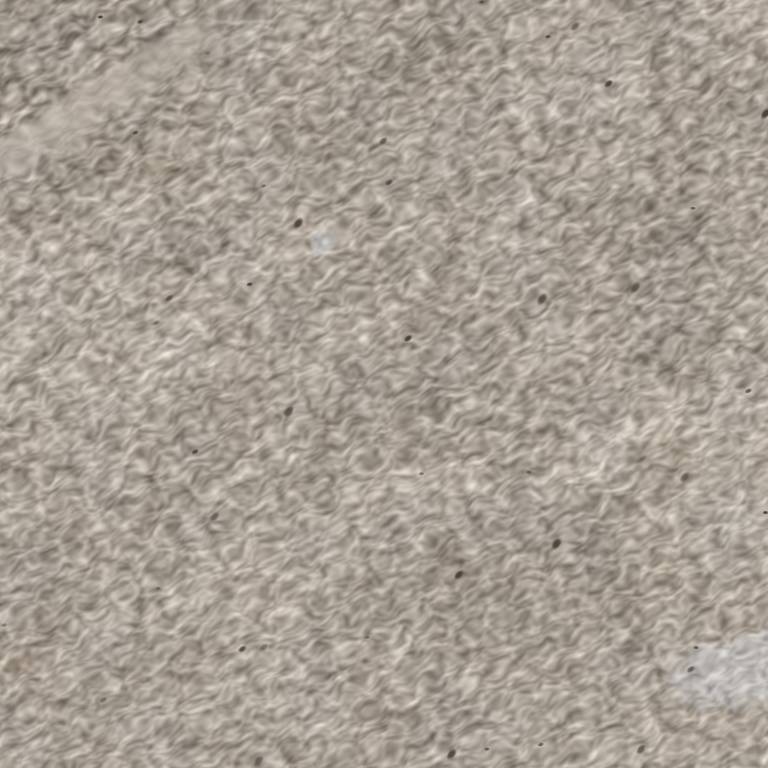
Reproduce this texture procedurally as a Shadertoy shader.

```glsl
#define GRAIN_ANGLE 0.47
#define GRAIN_FREQ vec2(48.0, 88.0)
#define GRAIN_CONTRAST 0.225
#define PATCH_CONTRAST 0.075
#define PIT_CELLS 15.0
#define PIT_SHARE 0.22
#define STONE_COLOR vec3(0.658, 0.622, 0.578)
#define PIT_COLOR vec3(0.27, 0.24, 0.21)
#define CHALK_COLOR vec3(0.755, 0.745, 0.740)

vec2 hash2(vec2 p) {
    vec3 q = fract(p.xyx * vec3(0.1031, 0.1030, 0.0973));
    q += dot(q, q.yzx + 33.33);
    return fract((q.xx + q.yz) * q.zy);
}

float cornerDot(vec2 cell, vec2 corner, vec2 f) {
    float angle = 6.2832 * hash2(cell + corner + 217.0).x;
    return dot(vec2(cos(angle), sin(angle)), f - corner);
}

float gradientNoise(vec2 p) {
    vec2 i = floor(p), f = p - i;
    vec2 w = f * f * f * (f * (f * 6.0 - 15.0) + 10.0);
    float low = mix(cornerDot(i, vec2(0, 0), f), cornerDot(i, vec2(1, 0), f), w.x);
    float high = mix(cornerDot(i, vec2(0, 1), f), cornerDot(i, vec2(1, 1), f), w.x);
    return mix(low, high, w.y);
}

// Coordinates along and across a direction
vec2 turn(vec2 p, float angle) {
    float c = cos(angle), s = sin(angle);
    return vec2(c * p.x + s * p.y, c * p.y - s * p.x);
}

float segmentDistance(vec2 p, vec2 a, vec2 b) {
    vec2 ab = b - a;
    return length(p - a - ab * clamp(dot(p - a, ab) / dot(ab, ab), 0.0, 1.0));
}

// Soft elliptical stain, 1 at its centre
float stain(vec2 p, vec2 center, vec2 size, float angle) {
    return 1.0 - smoothstep(0.3, 1.2, length(turn(p - center, angle) / size));
}

// Slanted grains in three octaves
float grains(vec2 uv) {
    vec2 warp = vec2(gradientNoise(uv * 34.0), gradientNoise(uv * 34.0 + 71.3));
    vec2 p = turn(uv + 0.009 * warp, GRAIN_ANGLE) * GRAIN_FREQ;
    float sum = gradientNoise(p);
    sum += 0.75 * gradientNoise(turn(p, 0.15) * 1.83 + 19.7);
    sum += 0.40 * gradientNoise(turn(p, -0.2) * 0.53 + 43.1);
    return sum;
}

// Broad uneven weathering, stretched along the slope
float weathering(vec2 uv) {
    vec2 p = turn(uv, 0.6);
    return gradientNoise(p * vec2(3.0, 7.0) + 5.4)
         + 0.8 * gradientNoise(p * vec2(9.0, 16.0) + 31.2)
         + 0.5 * gradientNoise(p * vec2(20.0, 34.0) + 12.9);
}

// Scattered small dark pits
float pits(vec2 uv) {
    vec2 p = uv * PIT_CELLS, cell = floor(p);
    float cover = 0.0;
    for (int y = -1; y <= 1; y++)
    for (int x = -1; x <= 1; x++) {
        vec2 id = cell + vec2(x, y);
        vec2 place = hash2(id + 7.0), kind = hash2(id + 53.0);
        vec2 d = turn(p - id - place, GRAIN_ANGLE + kind.y - 0.5);
        float radius = mix(0.04, 0.10, kind.y * kind.y);
        float dist = length(d * vec2(0.75, 1.25)) / radius;
        float depth = mix(0.45, 0.95, place.x);
        cover = max(cover, step(kind.x, PIT_SHARE) * depth * (1.0 - smoothstep(0.4, 1.25, dist)));
    }
    return cover;
}

void mainImage(out vec4 fragColor, in vec2 fragCoord) {
    vec2 uv = fragCoord / iResolution.y;
    float grain = grains(uv);
    float broad = weathering(uv);
    float ragged = gradientNoise(uv * 38.0 + 8.0) + 0.6 * gradientNoise(uv * 80.0);

    // Smooth ledge with a rough, darker strip above it
    vec2 ledge = turn(uv - vec2(0.0, 0.79), 0.56);
    float height = ledge.y + 0.010 * gradientNoise(ledge * 18.0) + 0.006 * ragged;
    float fade = 1.0 - smoothstep(0.24, 0.40, ledge.x);
    float band = smoothstep(-0.045, 0.0, height) * (1.0 - smoothstep(0.018, 0.032, height)) * fade;
    float rough = smoothstep(0.020, 0.038, height) * fade;
    float streaks = gradientNoise(ledge * vec2(17.0, 62.0)) + 0.6 * gradientNoise(ledge * vec2(40.0, 110.0));

    // Tone of the stone
    float tone = GRAIN_CONTRAST * grain * (1.0 - 0.6 * band) + PATCH_CONTRAST * broad;
    tone += 0.035 * band - rough * (0.055 - 0.15 * streaks);

    // Worn pale streaks and a dark smear
    float worn = segmentDistance(uv, vec2(0.19, 0.51), vec2(0.33, 0.69));
    worn = min(worn, segmentDistance(uv, vec2(0.46, 0.36), vec2(0.62, 0.38)));
    worn = min(worn, segmentDistance(uv, vec2(0.72, 0.38), vec2(0.86, 0.45)));
    tone += 0.05 * (1.0 - smoothstep(0.008, 0.038, worn + 0.025 * ragged));
    tone -= 0.11 * stain(uv + 0.01 * ragged, vec2(0.875, 0.69), vec2(0.055, 0.016), 0.4);

    // Slight warm and cool drift
    float drift = gradientNoise(uv * 11.0 + 3.0);
    vec3 color = STONE_COLOR + tone + drift * vec3(0.012, 0.0, -0.016);

    // Chalky spots
    float chalk = stain(uv, vec2(0.96, 0.125), vec2(0.105, 0.058), 0.25);
    chalk = max(chalk, stain(uv, vec2(0.423, 0.687), vec2(0.027, 0.019), 0.6));
    chalk = smoothstep(0.15, 0.75, chalk + 0.5 * ragged * step(0.001, chalk));
    color = mix(color, CHALK_COLOR + 0.16 * grain, 0.8 * chalk);

    color = mix(color, PIT_COLOR, pits(uv) * (1.0 - 0.7 * band));
    fragColor = vec4(clamp(color, 0.0, 1.0), 1.0);
}
```
